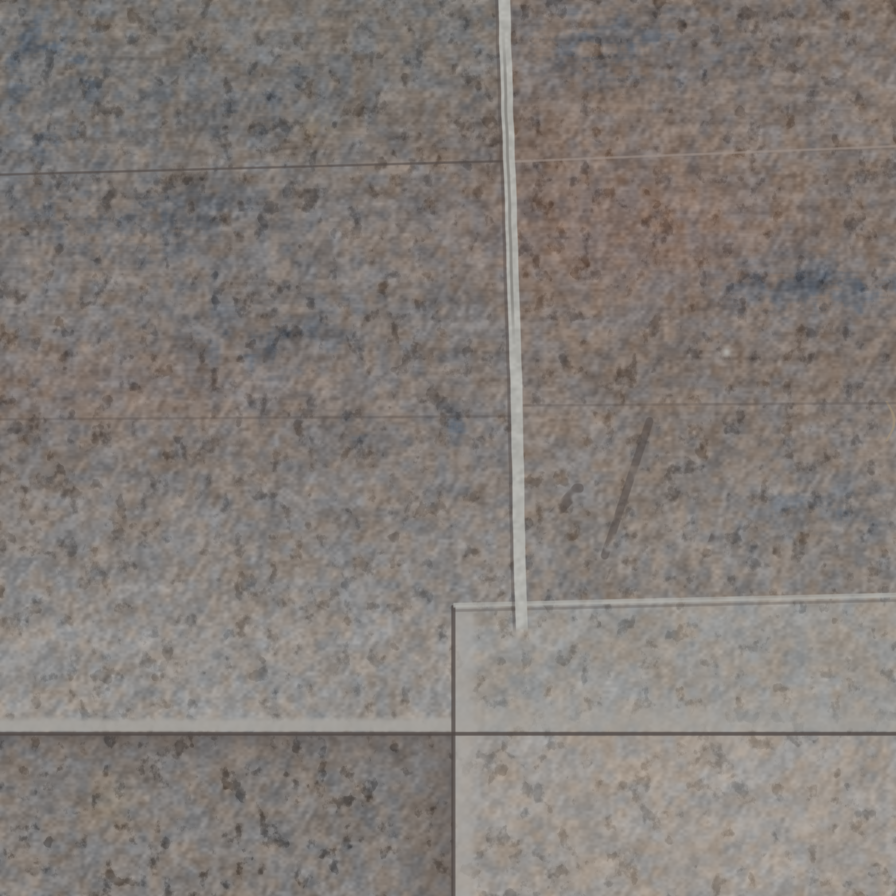
Reproduce this texture procedurally as a Shadertoy shader.

```glsl
// Weathered stone floor tiles with a pale vertical joint and bevelled lower slabs.
#define GRAIN 0.17
#define MOTTLE 0.10
#define STREAK 0.10
#define STAIN 0.75
#define SLAB_X 0.506
#define JOINT_Y 0.181
#define JOINT_END 0.298
#define JOINT_WIDTH 0.0062
#define PALE vec3(0.70, 0.70, 0.68)
#define DARK vec3(0.31, 0.28, 0.27)
#define BLUE vec3(0.35, 0.38, 0.42)
#define RUST vec3(0.51, 0.42, 0.38)

float hash(vec2 p) {
    vec3 q = fract(vec3(p.xyx) * 0.1031);
    q += dot(q, q.yzx + 33.33);
    return fract((q.x + q.y) * q.z);
}

float noise(vec2 p) {
    vec2 i = floor(p), f = fract(p);
    f = f * f * (3.0 - 2.0 * f);
    return mix(mix(hash(i), hash(i + vec2(1, 0)), f.x),
               mix(hash(i + vec2(0, 1)), hash(i + vec2(1, 1)), f.x), f.y);
}

float fbm(vec2 p) {
    float sum = 0.0, amp = 0.5;
    for (int i = 0; i < 4; i++) {
        sum += amp * noise(p);
        p = mat2(1.6, 1.2, -1.2, 1.6) * p + 7.3;
        amp *= 0.5;
    }
    return sum / 0.9375;
}

// Soft elliptical patch
float patchAt(vec2 p, vec2 centre, vec2 radius) {
    vec2 d = (p - centre) / radius;
    return exp(-dot(d, d));
}

// Soft line of half width w around a signed distance
float line(float d, float w) {
    float aa = 0.7 / iResolution.y;
    return 1.0 - smoothstep(max(w - aa, 0.0), w + 2.0 * aa, abs(d));
}

float stroke(vec2 p, vec2 a, vec2 b, float w) {
    vec2 d = b - a;
    float t = clamp(dot(p - a, d) / dot(d, d), 0.0, 1.0);
    return line(length(p - a - d * t), w);
}

// Broad colour of the four slabs
vec3 slabColour(vec2 p, float right, float slab, float below) {
    vec3 left = mix(vec3(0.575, 0.56, 0.545), vec3(0.49, 0.465, 0.45), smoothstep(0.20, 0.55, p.y));
    left = mix(left, vec3(0.47, 0.455, 0.44), smoothstep(0.7, 0.95, p.y));
    vec3 upper = mix(vec3(0.525, 0.50, 0.48), vec3(0.495, 0.455, 0.43), smoothstep(0.36, 0.65, p.y));
    vec3 c = mix(left, upper, right);
    c = mix(c, vec3(0.50, 0.48, 0.465), below);
    return mix(c, mix(vec3(0.595, 0.58, 0.56), vec3(0.615, 0.59, 0.565), below), slab);
}

void mainImage(out vec4 fragColor, in vec2 fragCoord) {
    vec2 p = fragCoord / iResolution.xy;
    float aa = 1.0 / iResolution.y;

    // Layout
    float jointX = 0.5625 + 0.0325 * (1.0 - p.y) - 0.003 * smoothstep(0.6, 0.3, p.y);
    float right = smoothstep(-aa, aa, p.x - jointX);
    float slabTop = 0.3245 + 0.023 * (p.x - SLAB_X);
    float slabSide = smoothstep(-aa, aa, p.x - SLAB_X);
    float slab = slabSide * (1.0 - smoothstep(-aa, aa, p.y - slabTop));
    float below = 1.0 - smoothstep(-aa, aa, p.y - JOINT_Y);
    float upper = smoothstep(0.30, 0.65, p.y);
    vec3 col = slabColour(p, right, slab, below);

    // Rust and blue-grey staining, broken up by woven noise
    float weave = 0.5 * (fbm(p * vec2(70, 28)) + fbm(p * vec2(24, 90)));
    float flecks = smoothstep(0.45, 0.62, weave);
    float rust = patchAt(p, vec2(0.72, 0.735), vec2(0.17, 0.07))
               + 0.5 * patchAt(p, vec2(0.12, 0.57), vec2(0.25, 0.05))
               + 0.4 * patchAt(p, vec2(0.62, 0.83), vec2(0.2, 0.1));
    col = mix(col, RUST, 0.55 * min(rust, 1.0));
    float blue = 1.2 * patchAt(p, vec2(0.055, 0.91), vec2(0.06, 0.10))
               + 0.7 * patchAt(p, vec2(0.29, 0.89), vec2(0.10, 0.05))
               + 0.7 * patchAt(p, vec2(0.30, 0.62), vec2(0.12, 0.05))
               + 0.7 * patchAt(p, vec2(0.18, 0.75), vec2(0.16, 0.05))
               + 0.8 * patchAt(p, vec2(0.69, 0.95), vec2(0.13, 0.05))
               + patchAt(p, vec2(0.93, 0.68), vec2(0.13, 0.04))
               + patchAt(p, vec2(0.395, 0.52), vec2(0.018, 0.015))
               + patchAt(p, vec2(0.51, 0.525), vec2(0.018, 0.015))
               + 0.7 * patchAt(p, vec2(0.92, 0.43), vec2(0.10, 0.03));
    col = mix(col, BLUE, STAIN * min(blue, 1.0) * (0.2 + 0.8 * flecks));
    col = mix(col, vec3(0.58, 0.52, 0.43), 0.45 * (patchAt(p, vec2(0.124, 0.105), vec2(0.022, 0.025))
        + flecks * patchAt(p, vec2(0.355, 0.865), vec2(0.025, 0.035))));

    // Stone surface: brushed above, speckled below
    col += STREAK * upper * (fbm(p * vec2(9, 110)) - 0.5);
    col += MOTTLE * (fbm(p * vec2(30, 38) + 4.0) - 0.5);
    vec2 g = mat2(0.85, 0.5, -0.5, 0.85) * p;
    float grain = 0.6 * noise(g * vec2(190, 120)) + 0.4 * noise(p * vec2(230, 290)) - 0.5;
    col += GRAIN * grain * mix(1.0, 0.75, slab);
    col += 0.05 * (noise(p * 75.0 + 9.0) - 0.5) * vec3(1.0, 0.1, -0.8);
    float pits = smoothstep(0.60, 0.78, fbm(p * vec2(75, 65) + 20.0));
    col -= pits * mix(0.09, 0.13, below * (1.0 - slabSide));

    // Dark diagonal scuffs and small pale chips
    float scuff = stroke(p, vec2(0.675, 0.38), vec2(0.725, 0.53), 0.004)
                + stroke(p, vec2(0.605, 0.41), vec2(0.645, 0.455), 0.006)
                + stroke(p, vec2(0.79, 0.38), vec2(0.805, 0.42), 0.005);
    col = mix(col, DARK, 0.5 * min(scuff, 1.0) * smoothstep(0.35, 0.6, noise(p * 90.0)));
    col = mix(col, PALE, 0.8 * patchAt(p, vec2(0.811, 0.607), vec2(0.004, 0.005)));
    float curl = p.x - 0.992 - 0.006 * cos((p.y - 0.53) * 90.0);
    col = mix(col, vec3(0.62, 0.56, 0.47), 0.7 * line(curl, 0.001) * line(p.y - 0.53, 0.022));

    // Faint cross seams
    float seamY = mix(0.805 + 0.027 * p.x, 0.82 + 0.04 * (p.x - 0.58), right);
    col = mix(col, mix(DARK, vec3(0.61, 0.56, 0.53), right), 0.6 * line(p.y - seamY, 0.0009));
    col = mix(col, DARK, 0.28 * line(p.y - mix(0.532, 0.544, right) - 0.006 * p.x, 0.001));

    // Bevels, shadows and dark joints of the lower slabs
    float over = p.y - JOINT_Y, side = p.x - SLAB_X;
    float bevel = smoothstep(0.001, 0.005, over) * (1.0 - smoothstep(0.012, mix(0.022, 0.042, slabSide), over));
    col = mix(col, vec3(0.65, 0.64, 0.62), bevel * mix(0.85, 0.55, slabSide));
    float sideBevel = slab * (1.0 - smoothstep(0.012, 0.034, side));
    col = mix(col, vec3(0.65, 0.64, 0.625), 0.65 * sideBevel);
    float shade = below * (1.0 - slabSide) * max(exp(over * 45.0), exp(min(side, 0.0) * 28.0));
    col = mix(col, DARK, 0.42 * shade);
    col = mix(col, DARK, 0.8 * line(over, 0.0017));
    col = mix(col, DARK, 0.75 * line(side, 0.0019) * (1.0 - smoothstep(-aa, aa, p.y - slabTop)));
    float rim = line(p.y - slabTop, 0.0022) * slabSide;
    col = mix(col, PALE, rim * (0.45 + 0.4 * noise(p * vec2(60, 20))));
    col = mix(col, DARK, 0.3 * slabSide * line(p.y - slabTop + 0.006, 0.0012));

    // Pale vertical joint with a thin dark groove in its upper half
    float across = p.x - jointX + 0.0012 * (noise(vec2(p.y * 40.0, 2.0)) - 0.5);
    float run = smoothstep(JOINT_END - 0.006, JOINT_END + 0.006, p.y);
    col = mix(col, DARK, 0.4 * run * line(across + 0.0085, 0.0014));
    col = mix(col, PALE + 0.1 * grain, 0.92 * run * line(across, JOINT_WIDTH));
    float groove = smoothstep(0.60, 0.68, p.y) * (1.0 - smoothstep(0.90, 0.98, p.y));
    col = mix(col, vec3(0.47, 0.46, 0.44), 0.7 * groove * line(across + 0.0015, 0.0012));

    fragColor = vec4(clamp(col, 0.0, 1.0), 1.0);
}
```
